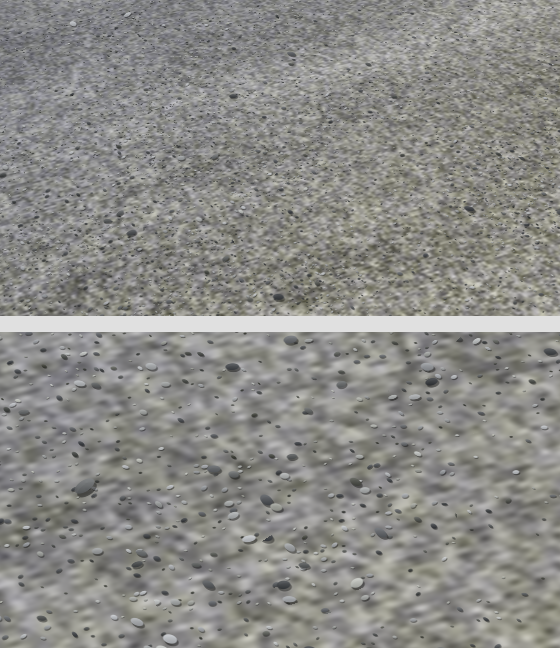
Top, the full canvas; bottom, a detail of the centre.
A Shadertoy shader for this texture:

```glsl
#define BAND_ANGLE 0.28
#define BAND_CONTRAST 0.11
#define GRAIN_CONTRAST 0.25
#define GRAIN_SCALE 90.0
#define STONE_SCALE 22.0
#define PERSPECTIVE 0.3
#define WARM_SAND vec3(0.562, 0.556, 0.522)
#define COOL_SAND vec3(0.535, 0.538, 0.550)

float hash(vec2 p) {
    vec3 q = fract(p.xyx * vec3(0.1031, 0.1030, 0.0973));
    q += dot(q, q.yzx + 33.33);
    return fract((q.x + q.y) * q.z);
}

float noise(vec2 p) {
    vec2 cell = floor(p), f = fract(p);
    f = f * f * (3.0 - 2.0 * f);
    vec2 e = vec2(0.0, 1.0);
    return mix(mix(hash(cell), hash(cell + e.yx), f.x),
               mix(hash(cell + e.xy), hash(cell + e.yy), f.x), f.y);
}

mat2 rotation(float a) {
    return mat2(cos(a), -sin(a), sin(a), cos(a));
}

// Ground coordinates: features shrink and flatten towards the top.
vec2 groundPlane(vec2 p) {
    float depth = 1.0 / (1.0 - PERSPECTIVE * p.y);
    return vec2((p.x - 0.9) * depth + 7.0, depth / PERSPECTIVE + 5.0);
}

// Scattered stones with a lit top and a cast shadow.
vec3 addStones(vec3 color, vec2 ground, float scale, float density, float pixel) {
    vec2 g = ground * scale, home = floor(g);
    float soft = pixel * scale;
    for (int j = -1; j <= 1; j++)
    for (int i = -1; i <= 1; i++) {
        vec2 cell = home + vec2(i, j);
        if (hash(cell + 11.3) > density) continue;
        float pick = hash(cell + 47.1);
        float size = hash(cell + 83.7);
        float radius = mix(0.13, 0.32, size * size);
        vec2 center = cell + 0.25 + 0.5 * vec2(hash(cell + 3.9), hash(cell + 29.5));
        mat2 turn = rotation((hash(cell + 61.2) - 0.5) * 1.6);
        vec2 stretch = vec2(0.8, mix(1.1, 1.6, hash(cell + 71.8)));
        vec2 d = g - center;
        float body = length(turn * d * stretch) - radius;
        float shade = length(turn * (d + radius * vec2(-0.3, 0.5)) * stretch) - radius;
        color *= 1.0 - 0.4 * (1.0 - smoothstep(-soft, soft, shade));
        float tone = pick < 0.56 ? mix(0.24, 0.43, pick / 0.56)
                                 : mix(0.58, 0.76, (pick - 0.56) / 0.44);
        tone += 0.09 * clamp(d.y / radius, -1.0, 1.0);
        vec3 tint = mix(vec3(0.0, 0.008, -0.025), vec3(-0.012, 0.0, 0.018), size);
        color = mix(color, tone + tint, 0.92 * (1.0 - smoothstep(-soft, soft, body)));
    }
    return color;
}

void mainImage(out vec4 fragColor, in vec2 fragCoord) {
    vec2 p = fragCoord / iResolution.y;
    float pixel = 1.0 / iResolution.y;
    vec2 ground = groundPlane(p);
    float nearness = 1.0 - p.y;

    // Sand colour drifts from cool upper left to warm lower right.
    float warmth = smoothstep(-0.5, 0.8, p.x * 0.55 - p.y * 0.8 + 0.15);
    vec3 color = mix(COOL_SAND, WARM_SAND, warmth);
    color -= 0.035 * (1.0 - smoothstep(0.0, 0.5, p.x)) * nearness;

    // Broad wind-blown ridges rising to the right.
    vec2 ridge = rotation(BAND_ANGLE) * p;
    ridge.y += 0.03 * (noise(ridge * 4.0) - 0.5);
    color += BAND_CONTRAST * (noise(ridge * vec2(0.9, 6.5) + 4.0) - 0.5);
    color += 0.5 * BAND_CONTRAST * (noise(ridge * vec2(4.0, 24.0) + 17.0) - 0.5);

    // Fine crossed grain, softer in the distance and at the left.
    float focus = mix(0.62, 1.1, clamp(nearness * 0.75 + p.x * 0.25, 0.0, 1.0));
    vec2 fine = rotation(0.3) * ground * GRAIN_SCALE;
    vec2 cross = rotation(-0.45) * ground * GRAIN_SCALE;
    float grain = noise(fine * vec2(0.75, 1.5)) - 0.5;
    grain += 0.85 * (noise(cross * vec2(0.6, 1.15) + 40.0) - 0.5);
    grain += 0.4 * (noise(ground * GRAIN_SCALE * 0.3) - 0.5);
    color += GRAIN_CONTRAST * focus * grain;

    // Faint olive and violet speckle.
    float speckle = noise(ground * GRAIN_SCALE * 0.55 + 90.0) - 0.5;
    color += speckle * focus * vec3(0.012, 0.018, -0.055);

    // Three stone sizes gathered into loose patches.
    float patches = smoothstep(0.25, 0.8, noise(ridge * vec2(3.0, 6.0) + 31.0));
    float gather = mix(0.35, 1.2, patches) * mix(0.45, 1.1, nearness);
    for (int k = 2; k >= 0; k--) {
        float level = float(k);
        float scale = STONE_SCALE * exp2(level);
        float density = gather * (0.06 + 0.14 * level);
        color = addStones(color, ground + level * 3.7, scale, density, pixel);
    }

    fragColor = vec4(clamp(color, 0.0, 1.0), 1.0);
}
```
